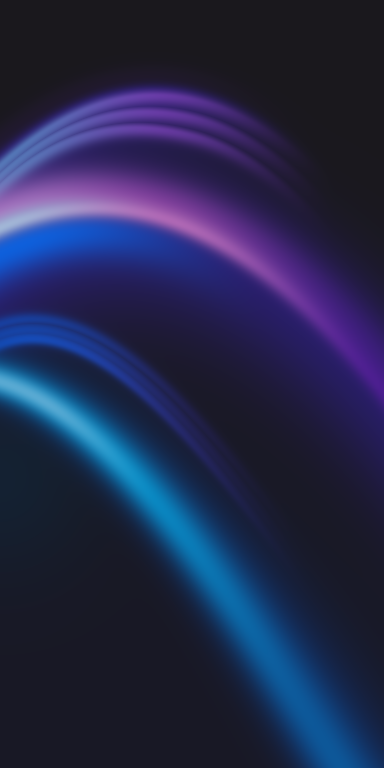
Give the GLSL for this background, as a Shadertoy shader.

```glsl
// Soft ribbons of light arching over a near-black ground: violet strands, a pink
// band, blue strands and a cyan beam. Each follows a cubic curve and is painted
// with lopsided Gaussian falloffs of the signed distance to that curve.

#define GROUND       vec3(0.100, 0.095, 0.115)
#define INDIGO       vec3(0.180, 0.125, 0.520)
#define AZURE        vec3(0.040, 0.400, 0.900)
#define PINK         vec3(0.760, 0.450, 0.740)
#define VIOLET       vec3(0.330, 0.120, 0.600)
#define CYAN         vec3(0.030, 0.610, 0.830)
#define ICE          vec3(0.660, 0.760, 0.860)
#define STRANDS      3

// Cubic coefficients: height of each curve from x = 0 to x = 1
#define STRAND_ARC   vec4(0.792, 0.444, -0.555, 0.010)
#define PINK_ARC     vec4(0.703, 0.210, -0.424, 0.000)
#define BLUE_ARC     vec4(0.582, 0.154, -0.954, 0.370)
#define CYAN_ARC     vec4(0.503, -0.154, -0.641, 0.196)

// Approximate signed distance to a cubic curve, in canvas heights
float curveDistance(vec2 uv, vec4 k) {
    float x = uv.x;
    float height = k.x + x * (k.y + x * (k.z + x * k.w));
    float slope = k.y + x * (2.0 * k.z + 3.0 * x * k.w);
    slope *= iResolution.y / iResolution.x;
    return (uv.y - height) / sqrt(1.0 + slope * slope);
}

// Gaussian with separate widths below and above the curve
float glow(float d, float below, float above) {
    float t = d / (d < 0.0 ? below : above);
    return exp(-t * t);
}

// Parallel strands stacked downward from the curve
float strands(float d, float spacing, float below, float above) {
    float light = 0.0;
    for (int i = 0; i < STRANDS; i++) {
        light = max(light, glow(d + float(i) * spacing, below, above));
    }
    return light;
}

// Blend through three colours along the canvas width
vec3 ramp(vec3 a, vec3 b, vec3 c, float x) {
    return mix(mix(a, b, smoothstep(0.0, 0.45, x)), c, smoothstep(0.45, 1.0, x));
}

void mainImage(out vec4 fragColor, in vec2 fragCoord) {
    vec2 uv = fragCoord / iResolution.xy;
    float x = uv.x;
    float dStrand = curveDistance(uv, STRAND_ARC);
    float dPink = curveDistance(uv, PINK_ARC);
    float dBlue = curveDistance(uv, BLUE_ARC);
    float dCyan = curveDistance(uv, CYAN_ARC);

    // Ground, cooler toward the lower part
    vec3 col = mix(GROUND, vec3(0.095, 0.095, 0.145), 1.0 - smoothstep(0.1, 0.8, uv.y));
    col += vec3(-0.02, 0.035, 0.06) * glow(length((uv - vec2(0.0, 0.38)) * vec2(1.0, 2.0)), 0.2, 0.25);

    // Indigo veil around the pink band
    float veil = glow(dPink, mix(0.155, 0.085, x), mix(0.060, 0.075, x));
    veil *= mix(0.25, 1.0, smoothstep(-0.075, -0.015, dBlue));
    col = mix(col, INDIGO, veil * mix(0.95, 0.70, x));

    // Upper violet strands with a hazy sheet below them
    float strandFade = 1.0 - smoothstep(0.35, 0.88, x);
    col = mix(col, INDIGO, 0.75 * strandFade * glow(dStrand, 0.085, 0.010));
    col = mix(col, VIOLET, 0.10 * strandFade * glow(dStrand - 0.02, 0.02, 0.015));
    vec3 strandColor = ramp(vec3(0.36, 0.55, 0.78), vec3(0.48, 0.26, 0.72), VIOLET, x);
    float spacing = mix(0.010, 0.023, smoothstep(0.0, 0.5, x));
    col = mix(col, strandColor, 0.80 * strandFade * strands(dStrand + 0.006, spacing, 0.012, 0.007));

    // Azure underside, pink bloom and pale crest of the main band
    float azureFade = 1.0 - smoothstep(0.05, 0.70, x);
    col = mix(col, AZURE, 0.90 * azureFade * glow(dPink + 0.030, 0.036, 0.025));
    vec3 bloomColor = ramp(vec3(0.68, 0.46, 0.76), vec3(0.60, 0.28, 0.66), VIOLET, x);
    col = mix(col, bloomColor, mix(0.90, 0.45, x) * glow(dPink - 0.018, 0.020, 0.032));
    vec3 crestColor = ramp(ICE, PINK, VIOLET, x);
    col = mix(col, crestColor, mix(0.90, 0.75, x) * glow(dPink, 0.013, 0.015));

    // Lower blue strands, brightest on the innermost one
    float blueFade = 1.0 - smoothstep(0.20, 0.82, x);
    vec3 blueColor = mix(vec3(0.07, 0.32, 0.78), vec3(0.19, 0.15, 0.50), smoothstep(0.0, 0.6, x));
    col = mix(col, blueColor, 0.35 * blueFade * glow(dBlue + 0.016, 0.022, 0.018));
    col = mix(col, blueColor, 0.55 * blueFade * strands(dBlue + 0.004, 0.013, 0.006, 0.008));
    col = mix(col, blueColor * 1.15, 0.55 * blueFade * glow(dBlue + 0.030, 0.007, 0.010));

    // Cyan beam: wide halo, core and icy highlight
    float spread = mix(0.75, 1.25, x);
    col = mix(col, vec3(0.06, 0.20, 0.48), 0.75 * glow(dCyan, 0.046 * spread, 0.062 * spread));
    vec3 beamColor = mix(CYAN, vec3(0.05, 0.36, 0.62), smoothstep(0.25, 0.85, x));
    col = mix(col, beamColor, 0.90 * glow(dCyan, 0.027 * spread, 0.030 * spread));
    float iceFade = 1.0 - smoothstep(0.10, 0.42, x);
    col = mix(col, ICE, 0.50 * iceFade * glow(dCyan, 0.012, 0.013));

    fragColor = vec4(col, 1.0);
}
```
